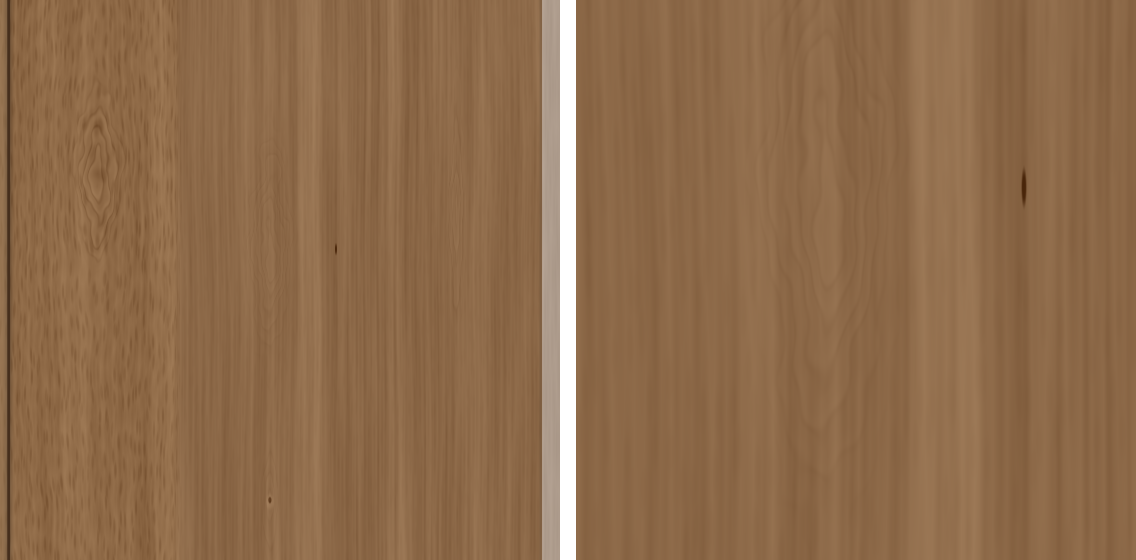
Left, the full canvas; right, a detail of the centre.
This texture is drawn by a Shadertoy shader. Its source:

```glsl
#define WOOD vec3(0.560, 0.420, 0.290)
#define TONE_TINT vec3(1.0, 1.0, 0.92)
#define TRIM vec3(0.680, 0.610, 0.550)
#define GROOVE vec3(0.270, 0.180, 0.110)
#define TRIM_X 0.968
#define GROOVE_X 0.0155
#define ROUGH_X 0.318
#define KNOT vec2(0.175, 0.690)
#define KNOT_SIZE vec2(0.047, 0.165)
#define FIBRE 0.045
#define EDGE 0.0012

vec2 hash2(vec2 p) {
    vec2 k = vec2(dot(p, vec2(127.1, 311.7)), dot(p, vec2(269.5, 183.3)));
    return fract(sin(k) * 43758.55);
}

// Distance to the nearest cell point, centred near zero
float cells(vec2 p) {
    vec2 cell = floor(p), f = fract(p);
    float nearest = 2.0;
    for (int j = -1; j <= 1; j++)
        for (int i = -1; i <= 1; i++) {
            vec2 o = vec2(i, j);
            vec2 d = o + hash2(cell + o) - f;
            nearest = min(nearest, dot(d, d));
        }
    return sqrt(nearest) - 0.47;
}

float waves(vec2 p) {
    return (sin(p.x + 1.7 * sin(p.y)) + sin(1.9 * p.x - 1.3 * p.y + 2.0)
          + sin(0.7 * p.x + 2.3 * p.y + 4.0)) / 3.0;
}

// Pointed oval distance, with a wavy outline
float flame(vec2 p, vec2 centre, vec2 size) {
    vec2 q = abs((p - centre) / size);
    float r = pow(pow(q.x, 1.5) + pow(q.y, 1.5), 0.667);
    return r + 0.13 * waves(p * vec2(70.0, 28.0)) + 0.05 * waves(p.yx * vec2(95.0, 130.0));
}

// Thin dark growth lines, each with a soft pale side
float rings(float r, float count) {
    float phase = r * count * 6.2832;
    float fade = smoothstep(1.25, 0.6, r);
    return fade * (0.25 * sin(phase + 1.4) - pow(0.5 + 0.5 * sin(phase), 5.0));
}

float band(float x, float left, float right, float soft) {
    return smoothstep(left - soft, left + soft, x) * smoothstep(right + soft, right - soft, x);
}

float spot(vec2 p, vec2 centre, vec2 size) {
    return smoothstep(1.3, 0.5, length((p - centre) / size));
}

void mainImage(out vec4 fragColor, in vec2 fragCoord) {
    vec2 p = fragCoord / iResolution.xy;
    float rough = smoothstep(ROUGH_X + 0.01, ROUGH_X - 0.01, p.x);

    // Grain lines bend around the knot and sway gently
    vec2 k = (p - KNOT) / KNOT_SIZE;
    float r2 = dot(k, k);
    float bend = (KNOT.x - p.x) * 0.75 / (r2 + 0.85);
    float sway = 0.003 * waves(p * vec2(7.0, 5.0)) + rough * 0.0022 * waves(p * vec2(30.0, 24.0));
    vec2 g = vec2(p.x + bend * rough + sway, p.y);

    // Fibres from fine to broad
    float tone = FIBRE * cells(g * vec2(165.0, 3.5));
    tone += FIBRE * cells(g * vec2(64.0, 1.3) + 17.0);
    tone += FIBRE * cells(g * vec2(21.0, 0.6) + 41.0);
    tone += 0.011 * waves(vec2(g.x * 46.0, g.y * 1.5));

    // Short pores, strongest on the rough board
    float pores = smoothstep(-0.12, -0.38, cells(g * vec2(115.0, 17.0) + 7.0));
    float flecks = cells(g * vec2(150.0, 26.0) + 63.0);
    tone += rough * (0.035 * flecks - 0.042 * pores + 0.004);
    tone -= (1.0 - rough) * 0.008 * pores;

    // Pale sapwood streaks and dark strands
    float streak = band(g.x, 0.535 - 0.006 * (1.0 - p.y), 0.573, 0.004);
    tone += 0.045 * streak;
    tone += 0.028 * band(g.x, 0.685, 0.715, 0.012) * smoothstep(0.3, 0.9, p.y);
    float strands = pow(0.5 + 0.5 * sin(g.x * 410.0 + 2.0 * sin(g.x * 57.0)), 4.0);
    tone -= 0.026 * strands * band(g.x, 0.59, 0.80, 0.02);

    // Knot and cathedral figures
    float knot = flame(p, KNOT, KNOT_SIZE);
    tone += 0.058 * rings(knot, 4.5) + 0.014 * smoothstep(0.8, 0.1, knot);
    tone += 0.018 * rings(flame(p, vec2(0.482, 0.56), vec2(0.045, 0.23)), 6.0);
    tone += 0.026 * rings(flame(p, vec2(0.815, 0.62), vec2(0.017, 0.24)), 3.0);
    tone += 0.016 * rings(flame(p, vec2(0.482, 0.11), vec2(0.020, 0.12)), 3.0);

    // Small blemishes
    tone += 0.05 * spot(p, vec2(0.482, 0.104), vec2(0.007, 0.014));
    tone -= 0.22 * spot(p, vec2(0.482, 0.107), vec2(0.003, 0.006));
    tone -= 0.22 * spot(p, vec2(0.600, 0.555), vec2(0.0015, 0.011));

    vec3 col = WOOD + tone * TONE_TINT;
    col = mix(col, col + vec3(0.005, 0.0, -0.008), rough);

    // Groove with a neighbouring board on the left
    float beside = smoothstep(GROOVE_X, GROOVE_X - 0.003, p.x);
    col = mix(col, WOOD + vec3(0.03, 0.035, 0.03) + 0.5 * tone, beside);
    col *= 1.0 - 0.18 * smoothstep(0.012, 0.0, abs(p.x - GROOVE_X));
    col = mix(col, GROOVE, smoothstep(0.0038, 0.0012, abs(p.x - GROOVE_X)));

    // Pale trim on the right
    float trimGrain = 0.03 * cells(p * vec2(190.0, 9.0)) + 0.02 * cells(p * vec2(60.0, 2.0));
    vec3 trim = TRIM + trimGrain + 0.03 * smoothstep(0.006, 0.0, p.x - TRIM_X);
    col *= 1.0 - 0.12 * smoothstep(0.005, 0.0, abs(p.x - TRIM_X + 0.002));
    col = mix(col, trim, smoothstep(TRIM_X - EDGE, TRIM_X + EDGE, p.x));

    fragColor = vec4(col, 1.0);
}
```
